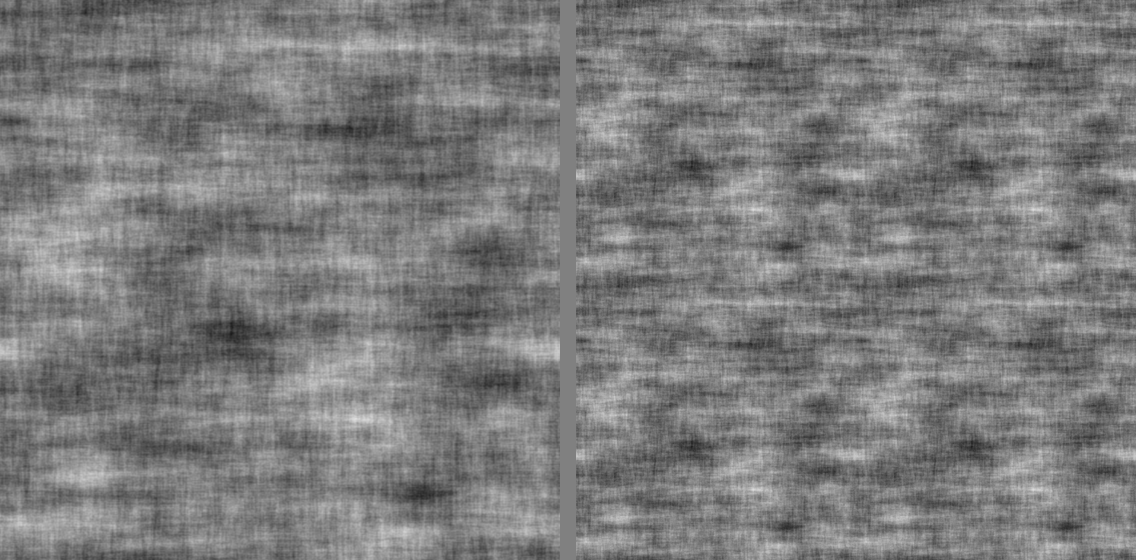
Left, the tile; right, the same tile 2 across and 2 down.
A WebGL 2 fragment shader for this texture:

```glsl
#version 300 es
precision highp float;
precision highp int;

uniform vec2 u_resolution;
out vec4 fragColor;

const float MEAN_GREY = 0.485;

// Cells across and up the tile for the coarsest octave of each layer
const vec2 CLOUD_CELLS = vec2(4.0, 6.0);
const vec2 WEFT_CELLS = vec2(2.0, 15.0);
const vec2 WARP_CELLS = vec2(48.0, 8.0);
const vec2 GRAIN_CELLS = vec2(105.0, 120.0);

const int CLOUD_OCTAVES = 6;
const int WEFT_OCTAVES = 5;
const int WARP_OCTAVES = 3;
const int GRAIN_OCTAVES = 2;

const float CLOUD_GAIN = 0.60;
const float WEFT_GAIN = 0.74;
const float WARP_GAIN = 0.95;
const float GRAIN_GAIN = 1.1;

const float CLOUD_CONTRAST = 0.24;
const float WEFT_CONTRAST = 0.18;
const float WARP_CONTRAST = 0.085;
const float GRAIN_CONTRAST = 0.055;

const float TAU = 6.2831853;

// Integer hash to [0, 1)
float hash(uvec3 v) {
    v = v * 1664525u + 1013904223u;
    v.x += v.y * v.z;
    v.y += v.z * v.x;
    v.z += v.x * v.y;
    v ^= v >> 16u;
    v.x += v.y * v.z;
    v.y += v.z * v.x;
    v.z += v.x * v.y;
    return float(v.z >> 8u) / 16777216.0;
}

// Contribution of one lattice corner, wrapped to the period
float cornerSlope(vec2 cell, vec2 toPoint, vec2 period, uint seed) {
    uvec2 wrapped = uvec2(mod(cell, period));
    float angle = TAU * hash(uvec3(wrapped, seed));
    return dot(vec2(cos(angle), sin(angle)), toPoint);
}

// Gradient noise that repeats after a whole number of cells
float gradientNoise(vec2 p, vec2 period, uint seed) {
    vec2 cell = floor(p);
    vec2 f = p - cell;
    vec2 blend = f * f * f * (f * (f * 6.0 - 15.0) + 10.0);
    vec2 right = vec2(1.0, 0.0);
    vec2 up = vec2(0.0, 1.0);
    float a = cornerSlope(cell, f, period, seed);
    float b = cornerSlope(cell + right, f - right, period, seed);
    float c = cornerSlope(cell + up, f - up, period, seed);
    float d = cornerSlope(cell + 1.0, f - 1.0, period, seed);
    return mix(mix(a, b, blend.x), mix(c, d, blend.x), blend.y);
}

// Octaves shifted against each other so their lattices never line up
float fractalNoise(vec2 uv, vec2 cells, int octaves, float gain, uint seed) {
    float sum = 0.0;
    float amplitude = 1.0;
    for (int i = 0; i < octaves; i++) {
        uint octaveSeed = seed + uint(i);
        vec2 shift = vec2(hash(uvec3(octaveSeed, 7u, 1u)), hash(uvec3(octaveSeed, 7u, 2u)));
        sum += amplitude * gradientNoise(uv * cells + shift, cells, octaveSeed);
        cells *= 2.0;
        amplitude *= gain;
    }
    return sum;
}

void main() {
    vec2 uv = gl_FragCoord.xy / u_resolution;

    // Soft blotches, long horizontal streaks, short vertical threads and grain
    float clouds = fractalNoise(uv, CLOUD_CELLS, CLOUD_OCTAVES, CLOUD_GAIN, 11u);
    float weft = fractalNoise(uv, WEFT_CELLS, WEFT_OCTAVES, WEFT_GAIN, 31u);
    float warp = fractalNoise(uv, WARP_CELLS, WARP_OCTAVES, WARP_GAIN, 53u);
    float grain = fractalNoise(uv, GRAIN_CELLS, GRAIN_OCTAVES, GRAIN_GAIN, 71u);

    float grey = MEAN_GREY
        + CLOUD_CONTRAST * clouds
        + WEFT_CONTRAST * weft
        + WARP_CONTRAST * warp
        + GRAIN_CONTRAST * grain;

    fragColor = vec4(vec3(clamp(grey, 0.0, 1.0)), 1.0);
}
```
